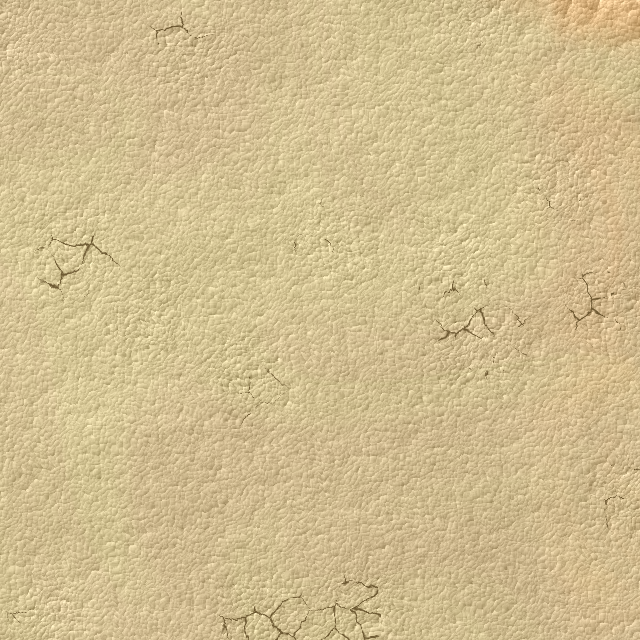
A Shadertoy shader for this texture:

```glsl
// Weathered tan parchment with fine embossed grain, soft blotches and sparse hairline cracks.

vec2 hash2(vec2 c) {
    vec3 q = fract(c.xyx * vec3(0.1031, 0.1030, 0.0973));
    q += dot(q, q.yzx + 33.33);
    return fract((q.xx + q.yz) * q.zy);
}

// Distances to the nearest and second nearest scattered point
vec2 cellular(vec2 p) {
    vec2 cell = floor(p), local = fract(p), nearest = vec2(9.0);
    for (int y = -1; y <= 1; y++)
    for (int x = -1; x <= 1; x++) {
        vec2 o = vec2(x, y);
        float d = length(o + hash2(cell + o + 50.0) - local);
        nearest = d < nearest.x ? vec2(d, nearest.x) : vec2(nearest.x, min(nearest.y, d));
    }
    return nearest;
}

// Layered, warped sines in about -1..1
float waves(vec2 p) {
    float sum = 0.0, amp = 0.5;
    for (int i = 0; i < 6; i++) {
        p = mat2(0.8, 0.6, -0.6, 0.8) * p * 1.7 + 1.3;
        p += 0.8 * sin(p.yx * 1.3 + 0.7);
        sum += amp * sin(p.x) * cos(0.6 * p.y);
        amp *= 0.68;
    }
    return sum;
}

// Height of the surface: tiny grains over pebbles over broad lumps
float relief(vec2 p, float roughness) {
    float grain = cellular(p * 175.0).x;
    float pebble = cellular(p * 83.0 + 7.0).x;
    float lump = cellular(mat2(0.8, -0.6, 0.6, 0.8) * p * vec2(38.0, 30.0) + 19.0).x;
    return -0.30 * grain * grain - 0.30 * pebble * pebble - 0.45 * roughness * lump * lump;
}

void mainImage(out vec4 fragColor, in vec2 fragCoord) {
    vec2 uv = fragCoord / iResolution.y;
    vec2 wobble = vec2(waves(uv * 22.0), waves(uv * 22.0 + 9.0));
    float blotch = waves(uv * 2.2 + 3.0);
    float mottle = waves(uv * 11.0 + 5.0);

    // Rusty, rougher corner at the upper right
    float corner = length((uv - vec2(0.98, 1.02)) * vec2(0.75, 1.4)) + 0.025 * mottle;
    float rust = 1.0 - smoothstep(0.06, 0.17, corner);

    // Relief lit from the upper left
    vec2 surface = uv + 0.006 * wobble;
    float roughness = 1.0 + 2.5 * rust;
    vec2 toLight = vec2(-0.0010, 0.0012);
    float light = relief(surface, roughness) - relief(surface + toLight, roughness);

    // Paper tone: yellow to pinkish tan, warmer along the right side
    vec3 color = mix(vec3(0.825, 0.765, 0.575), vec3(0.815, 0.730, 0.565),
                     smoothstep(-0.6, 0.6, waves(uv * 3.0 + 11.0)));
    float warmth = smoothstep(0.72, 1.05, uv.x) * smoothstep(-0.5, 0.7, blotch);
    color += vec3(0.025, -0.03, -0.05) * warmth;
    color = mix(color, vec3(0.88, 0.71, 0.50), 0.8 * rust);
    color += 0.025 * blotch + 0.022 * mottle + light;

    // Short branching cracks gathered in a few worn spots
    float worn = 1.0 - smoothstep(0.08, 0.36, cellular(uv * 3.6 + 2.0).x + 0.06 * mottle);
    float open = worn * smoothstep(0.0, 0.5, waves(uv * 9.0 + 31.0));
    vec2 border = cellular((uv + 0.007 * wobble) * 21.0 + 4.0);
    float crack = 1.0 - smoothstep(0.0, 0.015 + 0.075 * open, border.y - border.x);
    color += light * 0.35 * worn;
    color = mix(color, vec3(0.36, 0.28, 0.13), 0.85 * crack * smoothstep(0.05, 0.5, open));

    fragColor = vec4(clamp(color, 0.0, 1.0), 1.0);
}
```
